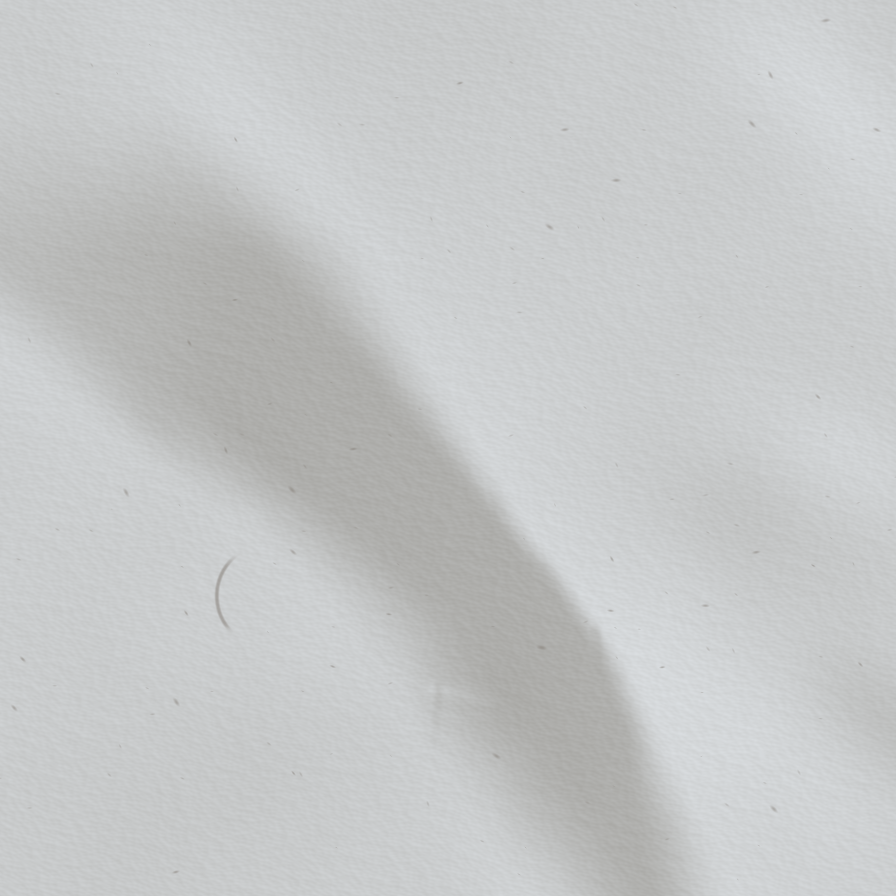
Reproduce this texture procedurally as a WebGL 1 fragment shader.

```glsl
precision highp float;
// Crumpled pale grey paper: soft diagonal folds, fine fibre grain, specks and a stray hair.
uniform vec2 u_resolution;

const vec3 SHADE_COLOR = vec3(0.665, 0.663, 0.650);
const vec3 LIT_COLOR = vec3(0.848, 0.862, 0.872);
const vec3 SPECK_COLOR = vec3(0.50, 0.47, 0.44);

vec2 hash2(vec2 cell) {
  vec2 h = vec2(dot(cell, vec2(127.1, 311.7)), dot(cell, vec2(269.5, 183.3)));
  return fract(sin(h) * 43758.55);
}

vec2 rotate(vec2 p, float angle) {
  float c = cos(angle), s = sin(angle);
  return vec2(c * p.x + s * p.y, c * p.y - s * p.x);
}

float softMin(float a, float b, float blend) {
  float h = clamp(0.5 + 0.5 * (b - a) / blend, 0.0, 1.0);
  return mix(b, a, h) - blend * h * (1.0 - h);
}

// Distance to the nearest scattered cell point.
float cellular(vec2 p) {
  vec2 cell = floor(p);
  float nearest = 4.0;
  for (int j = -1; j <= 1; j++) {
    for (int i = -1; i <= 1; i++) {
      vec2 neighbour = cell + vec2(float(i), float(j));
      vec2 offset = neighbour + hash2(neighbour) - p;
      nearest = min(nearest, dot(offset, offset));
    }
  }
  return sqrt(nearest);
}

float layeredSines(vec2 p) {
  float sum = 0.0, gain = 0.5;
  for (int i = 0; i < 4; i++) {
    sum += gain * sin(p.x + 1.3 * sin(p.y)) * sin(p.y + 1.1 * sin(p.x * 0.8));
    p = rotate(p, 0.9) * 1.8 + 2.3;
    gain *= 0.6;
  }
  return sum;
}

// Soft elliptical patch of light.
float patchOf(vec2 p, vec2 center, vec2 radii, float angle) {
  vec2 q = rotate(p - center, angle) / radii;
  return exp(-dot(q, q));
}

// Soft stroke between two points.
float stroke(vec2 p, vec2 a, vec2 b, float width) {
  vec2 ab = b - a;
  float along = clamp(dot(p - a, ab) / dot(ab, ab), 0.0, 1.0);
  return smoothstep(width, 0.0, length(p - a - ab * along)) * (1.0 - 0.7 * along);
}

// Shaded valley between a crisp ridge and a softer lower fold.
float foldTone(vec2 p) {
  float ridgeX = softMin(0.886 - 0.75 * p.y, 0.77 - 0.3 * p.y, 0.04);
  float lowerX = softMin(0.866 - 1.33 * p.y, 0.645 - 0.7 * p.y, 0.03);
  float ridge = (p.x - ridgeX) * 0.8;
  float lower = (p.x - lowerX) * 0.65;
  float blur = mix(0.016, 0.075, smoothstep(0.35, 0.9, p.y))
             + 0.025 * smoothstep(0.25, 0.0, p.y);
  float lit = smoothstep(-blur, blur, ridge);
  float inside = smoothstep(-0.045, 0.06, lower);
  float topFade = smoothstep(0.9, 0.7, p.y);
  float depth = mix(0.33, 0.56, smoothstep(0.0, 0.32, p.x));
  float tone = -depth * (1.0 - lit) * inside * topFade;
  tone += 0.25 * lit * exp(-max(ridge, 0.0) / 0.11) * topFade;
  return tone + 0.15 * (1.0 - inside) * exp(min(lower, 0.0) / 0.12);
}

// Broad undulations of the sheet.
float sheetTone(vec2 p) {
  float tone = 0.24 * patchOf(p, vec2(0.93, 0.88), vec2(0.17, 0.07), -0.8);
  tone += 0.14 * patchOf(p, vec2(0.26, 0.88), vec2(0.13, 0.06), -0.85);
  tone += 0.14 * patchOf(p, vec2(0.93, 0.50), vec2(0.13, 0.06), -0.5);
  tone += 0.12 * patchOf(p, vec2(0.86, 0.16), vec2(0.20, 0.07), -0.75);
  tone -= 0.17 * patchOf(p, vec2(0.86, 0.40), vec2(0.17, 0.07), -0.45);
  tone -= 0.28 * patchOf(p, vec2(1.00, 0.19), vec2(0.12, 0.05), -0.7);
  tone -= 0.16 * patchOf(p, vec2(0.17, 0.53), vec2(0.07, 0.025), -0.75);
  tone -= 0.10 * patchOf(p, vec2(0.24, 0.10), vec2(0.20, 0.16), 0.0);
  return tone + 0.06 * layeredSines(p * 7.0);
}

// Small pinches where the folds meet.
float pinchTone(vec2 p) {
  float tone = 0.20 * stroke(p, vec2(0.485, 0.232), vec2(0.55, 0.218), 0.014);
  tone -= 0.20 * stroke(p, vec2(0.490, 0.236), vec2(0.485, 0.17), 0.008);
  return tone - 0.22 * stroke(p, vec2(0.664, 0.297), vec2(0.675, 0.265), 0.009);
}

// Embossed fibres, lit from above.
float fibreRelief(vec2 p, vec2 density) {
  vec2 q = rotate(p, -0.22) * density;
  q.y += 0.5 * sin(q.x * 0.31);
  return cellular(q) - cellular(q + vec2(0.25, 0.55));
}

float specks(vec2 p, float density) {
  vec2 cell = floor(p * density);
  vec2 seed = hash2(cell), kind = hash2(cell + 41.0);
  vec2 q = rotate(fract(p * density) - 0.25 - 0.5 * seed, -0.4 + (kind.y - 0.5) * 1.6);
  float size = mix(0.04, 0.09, seed.y);
  return step(0.86, kind.x) * smoothstep(size, 0.0, length(q * vec2(0.65, 1.6)));
}

float hair(vec2 p) {
  float arc = abs(length(p - vec2(0.300, 0.335)) - 0.058);
  float ends = smoothstep(0.293, 0.305, p.y) * smoothstep(0.384, 0.365, p.y);
  return smoothstep(0.0034, 0.0004, arc) * ends * step(p.x, 0.285);
}

void main() {
  vec2 p = gl_FragCoord.xy / u_resolution;
  vec2 warped = p + 0.008 * vec2(layeredSines(p * 13.0), layeredSines(p * 13.0 + 5.0));
  float tone = 0.67 + foldTone(warped) + sheetTone(p) + pinchTone(p);
  tone += 0.13 * fibreRelief(p, vec2(120.0, 250.0));
  tone += 0.07 * fibreRelief(p + 3.7, vec2(55.0, 95.0));
  vec3 color = mix(SHADE_COLOR, LIT_COLOR, clamp(tone, -0.15, 1.15));
  color = mix(color, SPECK_COLOR, 0.45 * specks(p, 17.0) + 0.25 * specks(p + 0.37, 29.0));
  color = mix(color, SPECK_COLOR, 0.5 * hair(p));
  gl_FragColor = vec4(color, 1.0);
}
```
